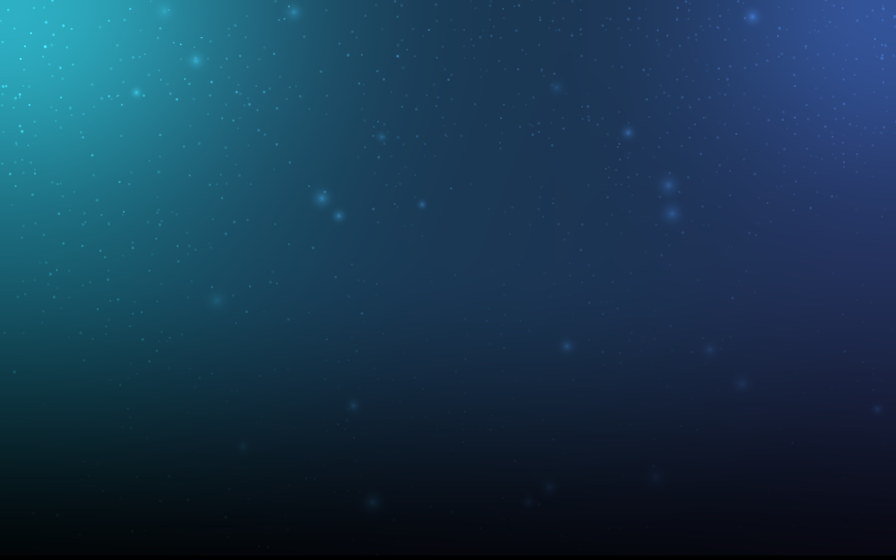
Reproduce this background procedurally as a Shadertoy shader.

```glsl
#define TEAL_GLOW vec3(0.11, 0.40, 0.41)
#define BLUE_GLOW vec3(0.09, 0.17, 0.31)
#define AMBIENT_LEFT vec3(0.07, 0.29, 0.36)
#define AMBIENT_MID vec3(0.095, 0.205, 0.31)
#define AMBIENT_RIGHT vec3(0.11, 0.16, 0.29)
#define SPECK_CELLS 44.0
#define SPECK_RADIUS 0.0030
#define ORB_COUNT 24
#define ORB_RADIUS 0.015
#define FLOOR_LINE 0.008

float hash(vec2 p) {
    return fract(sin(dot(p, vec2(127.1, 311.7))) * 43758.5453);
}

vec2 hash2(vec2 p) {
    return vec2(hash(p), hash(p + 37.4));
}

float valueNoise(vec2 p) {
    vec2 cell = floor(p);
    vec2 f = fract(p);
    f = f * f * (3.0 - 2.0 * f);
    float low = mix(hash(cell), hash(cell + vec2(1.0, 0.0)), f.x);
    float high = mix(hash(cell + vec2(0.0, 1.0)), hash(cell + 1.0), f.x);
    return mix(low, high, f.y);
}

float cornerGlow(vec2 offset, vec2 radius) {
    vec2 q = offset / radius;
    return exp(-dot(q, q));
}

// Deep water: horizontal tint, two corner lights and a dark floor
vec3 waterColor(vec2 uv, float aspect) {
    vec3 water = mix(AMBIENT_LEFT, AMBIENT_MID, smoothstep(0.0, 0.55, uv.x));
    water = mix(water, AMBIENT_RIGHT, smoothstep(0.5, 1.0, uv.x));
    vec2 fromLeft = vec2(uv.x * aspect, 1.0 - uv.y);
    vec2 fromRight = vec2((1.0 - uv.x) * aspect, 1.0 - uv.y);
    water += TEAL_GLOW * cornerGlow(fromLeft, vec2(0.48, 0.38));
    water += BLUE_GLOW * cornerGlow(fromRight, vec2(0.36, 0.34));
    water *= smoothstep(-0.1, 0.55, uv.y);
    return water + vec3(0.02, 0.02, 0.05) * uv.x * (1.0 - uv.y);
}

// One layer of small drifting specks, at most one in each cell
float specks(vec2 p, float cells, float seed, float density, float pixel) {
    vec2 cell = floor(p * cells);
    vec2 id = cell + seed;
    vec2 center = (cell + 0.2 + 0.6 * hash2(id)) / cells;
    float radius = SPECK_RADIUS * mix(0.6, 1.1, hash(id + 5.2));
    float dist = length(p - center);
    float shape = 1.0 - smoothstep(radius * 0.3, radius + 0.5 * pixel, dist);
    float strength = mix(0.25, 1.0, pow(hash(id + 9.7), 2.0));
    return shape * strength * step(hash(id + 15.3), density);
}

// Soft orbs, each with a wide halo and a small core
float orbs(vec2 p, float aspect) {
    float light = 0.0;
    for (int i = 0; i < ORB_COUNT; i++) {
        vec2 id = vec2(float(i), 3.7);
        vec2 spot = hash2(id);
        vec2 center = vec2(spot.x * aspect, 0.98 - 0.9 * pow(spot.y, 1.3));
        float size = ORB_RADIUS * mix(0.45, 1.1, hash(id + 8.1));
        vec2 q = (p - center) / size;
        float d2 = dot(q, q);
        float strength = mix(0.3, 1.0, hash(id + 4.9));
        strength *= mix(0.35, 1.0, smoothstep(0.1, 0.75, center.y));
        light += strength * (0.55 * exp(-d2) + 0.4 * exp(-9.0 * d2));
    }
    return light;
}

void mainImage(out vec4 fragColor, in vec2 fragCoord) {
    vec2 uv = fragCoord / iResolution.xy;
    float aspect = iResolution.x / iResolution.y;
    float pixel = 1.0 / iResolution.y;
    vec2 p = vec2(uv.x * aspect, uv.y);
    vec3 color = waterColor(uv, aspect);

    // Specks gather toward the light and form loose clusters
    float lit = smoothstep(0.1, 1.0, uv.y);
    float leftLight = 1.0 - smoothstep(0.0, 0.75, uv.x);
    float cluster = smoothstep(0.15, 0.8, valueNoise(p * 7.0));
    float density = (0.08 + 0.25 * lit) * mix(0.35, 1.2, cluster);
    float dust = specks(p, SPECK_CELLS, 0.0, density, pixel);
    dust += specks(p + 0.37, SPECK_CELLS * 1.3, 61.0, density * 0.7, pixel);
    vec3 dustTint = mix(vec3(0.16, 0.28, 0.40), vec3(0.16, 0.42, 0.44), leftLight);
    color += dustTint * dust * (0.15 + 0.55 * lit) * mix(0.6, 1.0, leftLight);

    // Floating orbs
    vec3 orbTint = mix(vec3(0.13, 0.28, 0.45), vec3(0.13, 0.37, 0.42), leftLight);
    color += orbTint * orbs(p, aspect) * 0.75;

    // Thin black line along the floor
    color *= smoothstep(FLOOR_LINE - pixel, FLOOR_LINE + pixel, uv.y);
    fragColor = vec4(clamp(color, 0.0, 1.0), 1.0);
}
```
